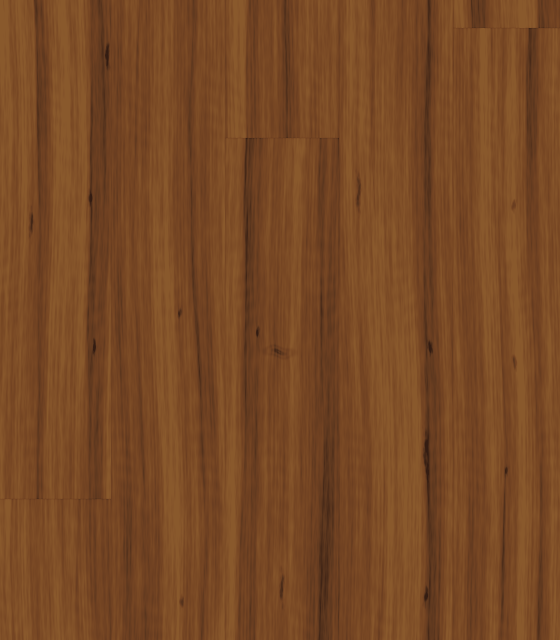
Give the GLSL for this texture, as a WebGL 2 fragment shader.

```glsl
#version 300 es
precision highp float;
// Brown wooden floor: upright planks with dark veins, fine grain, flecks and a knot.

uniform vec2 u_resolution;
out vec4 fragColor;

float hash(vec2 p) {
    vec3 q = fract(vec3(p.xyx) * 0.1031);
    q += dot(q, q.yzx + 33.33);
    return fract((q.x + q.y) * q.z);
}

// Cellular noise: distance to the nearest scattered point
float cellular(vec2 p) {
    vec2 cell = floor(p);
    float nearest = 2.0;
    for (int j = -1; j <= 1; j++) {
        for (int i = -1; i <= 1; i++) {
            vec2 c = cell + vec2(i, j);
            vec2 point = c + vec2(hash(c), hash(c + 57.3));
            nearest = min(nearest, length(point - p));
        }
    }
    return nearest;
}

// Broad colour bands across a board
float bands(float x, float y, float phase) {
    return 0.42 * sin(x * 31.0 + phase * 1.7 + 0.7 * sin(y * 3.0 + phase))
         + 0.68 * sin(x * 55.0 + phase + 0.8 * sin(y * 2.1 + phase))
         + 0.42 * sin(x * 133.0 + phase * 2.3 + 0.9 * sin(y * 3.3))
         + 0.32 * sin(x * 271.0 + phase * 3.7 + 1.1 * sin(y * 4.7 + phase));
}

// Dark wandering veins, crisp on the left and shaded on the right
float veins(float x, float y, float seed) {
    float dark = 0.0;
    for (int k = 0; k < 2; k++) {
        float r = hash(vec2(seed * 91.0 + 3.0, float(k) * 7.0 + 1.0));
        float centre = 0.178 * (0.12 + 0.46 * float(k) + 0.34 * r);
        float d = x - centre - 0.005 * sin(y * 5.0 + r * 40.0) - 0.0012 * sin(y * 23.0 + r * 9.0);
        float strength = 0.75 + 0.25 * sin(y * 5.0 + r * 25.0);
        float line = exp(-abs(d) / 0.0032);
        float shade = smoothstep(-0.004, 0.003, d) * (1.0 - smoothstep(0.008, 0.038, d));
        dark += strength * (2.0 * line + 1.4 * shade);
    }
    return dark;
}

// Sparse upright flecks of uneven length and outline
float flecks(vec2 p) {
    vec2 size = vec2(0.13, 0.21);
    vec2 cell = floor(p / size);
    float r = hash(cell + 11.0);
    vec2 centre = (cell + 0.3 + 0.4 * vec2(hash(cell + 23.0), hash(cell + 41.0))) * size;
    vec2 q = p - centre;
    float stretch = hash(cell + 71.0);
    q.x += 0.08 * (stretch - 0.5) * q.y + 0.0012 * sin(q.y * 110.0 + r * 50.0);
    float d = length(q / vec2(0.0045, 0.012 + 0.042 * stretch * stretch));
    d += 0.5 * (cellular(p * vec2(260.0, 90.0)) - 0.4);
    return step(r, 0.36) * (1.0 - smoothstep(0.1, 1.1, d));
}

vec3 woodColour(float tone) {
    vec3 c = mix(vec3(0.37, 0.22, 0.12), vec3(0.43, 0.25, 0.13), clamp(tone, 0.0, 1.0));
    c = mix(c, vec3(0.47, 0.28, 0.14), clamp(tone - 1.0, 0.0, 1.0));
    c = mix(c, vec3(0.51, 0.32, 0.16), clamp(tone - 2.0, 0.0, 1.7));
    return mix(c, vec3(0.20, 0.11, 0.07), clamp(-tone * 0.5, 0.0, 1.0));
}

void main() {
    vec2 p = gl_FragCoord.xy / u_resolution.y;
    float pixel = 1.0 / u_resolution.y;

    // Planks with staggered end joints on every second column
    float column = floor((p.x + 0.004) / 0.178);
    float across = p.x + 0.004 - column * 0.178;
    float joint = 0.22 + 0.38 * column - 0.049 * column * column + mod(column, 2.0);
    float seed = hash(vec2(column + 5.0, step(joint, p.y) * 3.0 + 2.0));
    float phase = seed * 40.0;

    // The knot pushes the grain aside
    vec2 k = p - vec2(0.436, 0.45);
    k.y += 0.12 * k.x + 0.002 * sin(k.x * 190.0);
    float knotDistance = length(k / vec2(0.028, 0.010));
    float x = across + 0.006 * sin(p.y * 3.1 + phase) + 0.0025 * sin(p.y * 8.3 + phase * 2.0);
    float grainX = x + 0.004 * sign(k.x) * exp(-knotDistance) * smoothstep(0.0, 0.01, abs(k.x));

    // Tone from 0 (dark) to 3 (light)
    float tone = 2.46 + 0.8 * (seed - 0.5) + bands(grainX, p.y, phase) - veins(x, p.y, seed);
    tone += 0.30 * sin(p.y * 4.3 + x * 21.0 + phase);

    // Grain lines, fibres and short bright or dark pores
    tone += 0.30 * sin(grainX * 880.0 + 3.0 * sin(grainX * 130.0 + phase) + sin(p.y * 6.0));
    tone += 1.15 * (cellular(vec2(grainX * 190.0 + phase, p.y * 11.0)) - 0.45);
    tone += 0.80 * (cellular(vec2(grainX * 65.0 + phase, p.y * 5.0 + 20.0)) - 0.45);
    tone += 0.85 * (cellular(vec2(grainX * 330.0, p.y * 42.0 + phase)) - 0.45);

    // Faint figure running across the grain
    float figure = sin(p.y * 170.0 + 3.0 * sin(x * 45.0 + phase) + 4.0 * sin(p.y * 23.0));
    tone += 0.16 * figure * smoothstep(0.3, 1.0, sin(p.y * 9.0 + x * 50.0 + phase));

    // Flecks and knot
    tone -= 3.0 * flecks(p + vec2(0.03, 0.05));
    tone -= (1.5 + 0.7 * sin(knotDistance * 9.0)) * (1.0 - smoothstep(0.2, 1.3, knotDistance));

    // Thin seams between boards
    float side = min(across, 0.178 - across);
    tone -= 0.8 * (1.0 - smoothstep(0.0, 0.0015 + pixel, side));
    tone -= 0.6 * (1.0 - smoothstep(0.0, 0.001 + pixel, abs(p.y - joint)));

    fragColor = vec4(woodColour(tone), 1.0);
}
```
